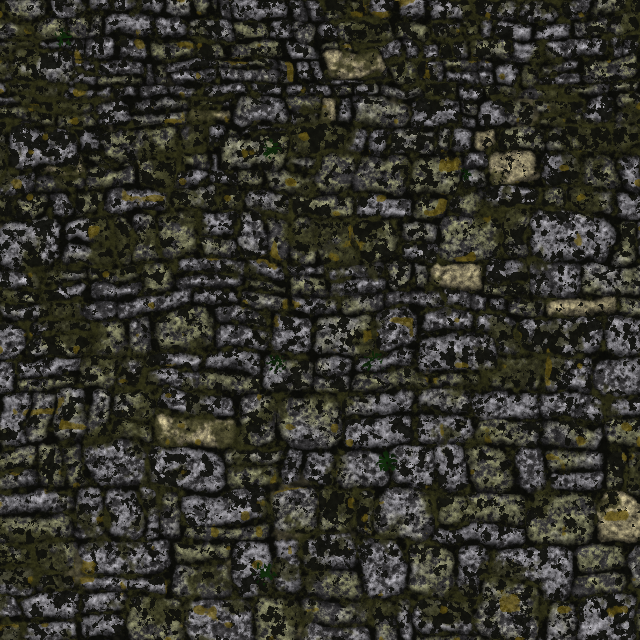
This texture is drawn by a Shadertoy shader. Its source:

```glsl
// Old rubble wall: jittered courses of rounded stones, small at the top and
// large at the foot, interrupted by scattered boulders. Layered noise adds
// pitted relief, black and yellow lichen, moss, earthy joints and weeds.

#define COURSE_LOW 0.085
#define COURSE_HIGH 0.031
#define JOINT 0.0026
#define EDGE_ROUGHNESS 0.016
#define BOULDER_CHANCE 0.36
#define LICHEN_LEVEL 0.555
#define STONE_GREY vec3(0.42, 0.415, 0.43)
#define STONE_BEIGE vec3(0.37, 0.37, 0.28)
#define STONE_SHADE vec3(0.225, 0.22, 0.225)
#define STONE_CREAM vec3(0.57, 0.53, 0.41)
#define MOSS vec3(0.17, 0.17, 0.085)
#define SOOT vec3(0.055, 0.057, 0.042)

float hash(vec2 p) {
    vec3 q = fract(p.xyx * 0.1031);
    q += dot(q, q.yzx + 33.33);
    return fract((q.x + q.y) * q.z);
}

float noise(vec2 p) {
    vec2 i = floor(p), f = fract(p);
    f = f * f * (3.0 - 2.0 * f);
    return mix(mix(hash(i), hash(i + vec2(1, 0)), f.x),
               mix(hash(i + vec2(0, 1)), hash(i + vec2(1, 1)), f.x), f.y);
}

float fbm(vec2 p) {
    float sum = 0.0, total = 0.0, amp = 1.0;
    for (int i = 0; i < 5; i++) {
        sum += amp * noise(p);
        total += amp;
        amp *= 0.58;
        p = mat2(1.6, 1.2, -1.2, 1.6) * p + 17.3;
    }
    return sum / total;
}

// Signed distance to a rounded, slightly tilted block
float block(vec2 p, vec2 centre, vec2 halfSize, float tilt) {
    p -= centre;
    p += tilt * vec2(-p.y, p.x);
    float r = 0.55 * min(halfSize.x, halfSize.y);
    vec2 q = abs(p) - halfSize + r;
    return length(max(q, 0.0)) + min(max(q.x, q.y), 0.0) - r;
}

// Jittered divisions of a line, and the index of the one holding x
float division(float k, float seed) {
    return k + 0.6 * (hash(vec2(k + 50.0, seed)) - 0.5);
}

float findDivision(float x, float seed) {
    float k = floor(x);
    if (x < division(k, seed)) return k - 1.0;
    return x >= division(k + 1.0, seed) ? k + 1.0 : k;
}

// Height on the wall of a given course number
float courseY(float v) {
    float s = COURSE_LOW - COURSE_HIGH;
    return COURSE_LOW * (1.0 - exp(-s * v)) / s;
}

// Distance to the nearest stone; id identifies it
float stones(vec2 p, out vec2 id) {
    float s = COURSE_LOW - COURSE_HIGH;
    float row = findDivision(-log(1.0 - s * p.y / COURSE_LOW) / s, 3.0);
    float width = 0.03 + 0.95 * mix(COURSE_LOW, COURSE_HIGH, p.y > 1.0 ? 1.0 : courseY(row + 0.5));
    float shift = 9.0 * hash(vec2(row + 20.0, 5.0));
    float col = findDivision(p.x / width + shift, row + 80.0);
    vec2 lo = vec2((division(col, row + 80.0) - shift) * width, courseY(division(row, 3.0)));
    vec2 hi = vec2((division(col + 1.0, row + 80.0) - shift) * width, courseY(division(row + 1.0, 3.0)));
    id = vec2(col + 100.0, row + 40.0);

    // Some places hold two smaller stones
    float kind = hash(id + 7.0);
    vec2 cut = mix(lo, hi, 0.35 + 0.3 * hash(id + 13.0));
    if (kind < 0.4 && hi.y - lo.y > 0.042) {
        if (p.y > cut.y) { lo.y = cut.y; id += 211.0; } else hi.y = cut.y;
    } else if (kind > 0.75) {
        if (p.x > cut.x) { lo.x = cut.x; id += 307.0; } else hi.x = cut.x;
    }
    float gap = JOINT * (0.6 + hash(id + 3.0));
    float d = block(p, 0.5 * (lo + hi), 0.5 * (hi - lo) - gap, 0.14 * (hash(id) - 0.5));

    // Boulders push the courses aside
    vec2 cell = floor(p * 6.0);
    for (int j = -1; j <= 1; j++)
    for (int i = -1; i <= 1; i++) {
        vec2 c = cell + vec2(i, j) + 500.0;
        if (hash(c) > BOULDER_CHANCE) continue;
        vec2 rnd = vec2(hash(c + 31.0), hash(c + 57.0));
        vec2 size = vec2(0.038, 0.022) + vec2(0.034, 0.026) * rnd.yx * (1.15 - 0.5 * p.y);
        float b = block(p, (c - 500.0 + 0.25 + 0.5 * rnd) / 6.0, size, 0.16 * (rnd.x - 0.5));
        d = max(d, 2.0 * JOINT - b);
        if (b < d) { d = b; id = c; }
    }
    return d;
}

// Leafy tufts rooted here and there in the joints
float weeds(vec2 uv) {
    vec2 cell = floor(uv * 6.0);
    if (hash(cell + 71.0) > 0.2) return 0.0;
    vec2 q = uv - (cell + 0.3 + 0.4 * vec2(hash(cell + 5.0), hash(cell + 9.0))) / 6.0;
    float leaf = 0.3 + 0.7 * abs(sin(4.0 * atan(q.y, q.x) + 3.0 * noise(uv * 150.0)));
    float reach = 0.018 * leaf * (0.5 + 0.6 * hash(cell + 2.0));
    return smoothstep(0.002, -0.002, length(q) - reach) * smoothstep(0.3, 0.5, noise(uv * 210.0));
}

void mainImage(out vec4 fragColor, in vec2 fragCoord) {
    vec2 uv = fragCoord / iResolution.xy;
    float px = 1.0 / iResolution.y;
    float grain = fbm(uv * 65.0);
    float patches = fbm(uv * 19.0 + 40.0);
    float speck = fbm(uv * 88.0 + 90.0);
    float pits = fbm(uv * 190.0 + 7.0);

    // Stone shapes on a warped plane, with the slope of their upper side
    vec2 p = uv + 0.03 * (vec2(noise(uv * 6.0), noise(uv * 6.0 + 30.0)) - 0.5)
                + 0.012 * (vec2(noise(uv * 27.0 + 8.0), noise(uv * 27.0 + 60.0)) - 0.5);
    vec2 id, idAbove;
    float d = stones(p, id);
    float slope = clamp((stones(p + vec2(0.0, 0.003), idAbove) - d) / 0.003, -1.0, 1.0);
    d += EDGE_ROUGHNESS * (grain - 0.5);
    float tone = hash(id + 19.0), age = hash(id + 43.0);

    // Bare stone
    vec3 stone = mix(STONE_GREY, STONE_BEIGE, smoothstep(0.5, 0.66, 0.55 * tone + 0.45 * patches + 0.08 * uv.y));
    stone = mix(STONE_SHADE, stone, smoothstep(0.38, 0.54, 0.6 * grain + 0.4 * pits + 0.1 * (age - 0.4)));
    float cream = step(0.955, tone);
    stone = mix(stone, STONE_CREAM * (0.6 + 0.7 * patches), 0.85 * cream);
    float relief = grain - fbm(uv * 65.0 + vec2(-0.12, 0.3));
    stone *= 1.0 + 1.5 * relief + 1.3 * (pits - 0.5);
    stone *= 1.0 + 0.2 * slope * smoothstep(-0.014, 0.0, d);
    stone *= mix(0.55, 1.05, smoothstep(0.0, -0.009, d));

    // Moss stains, then black crust and yellow lichen
    stone = mix(stone, MOSS * (0.6 + 0.8 * pits), 0.75 * smoothstep(0.56, 0.66, patches + 0.06 * (tone - 0.5)));
    float crust = speck + 0.14 * (age - 0.5) + 0.25 * (patches - 0.5) + 0.05 * (uv.y - 0.5) - 0.12 * cream;
    stone = mix(stone, SOOT * (0.7 + 0.7 * pits), 0.93 * smoothstep(LICHEN_LEVEL, LICHEN_LEVEL + 0.045, crust));
    float yellow = smoothstep(0.87, 0.92, noise(uv * 42.0 + 11.0) + 0.25 * (grain - 0.5));
    stone = mix(stone, vec3(0.39, 0.33, 0.08) * (0.6 + 0.7 * pits), 0.75 * yellow);

    // Earthy joints, sometimes filled with pale mortar
    vec3 joint = mix(SOOT * 0.8, MOSS, smoothstep(0.44, 0.62, 0.5 * (speck + patches)));
    joint = mix(joint, STONE_CREAM * 0.6, 0.7 * smoothstep(0.66, 0.76, fbm(uv * 11.0 + 70.0)));
    joint *= 0.55 + 0.9 * pits;

    vec3 colour = mix(joint, stone, smoothstep(0.0007 + px, -0.0007 - px, d));
    colour = mix(colour, vec3(0.06, 0.15, 0.04) * (0.4 + 1.1 * grain), weeds(uv));
    fragColor = vec4(clamp(colour, 0.0, 1.0), 1.0);
}
```
